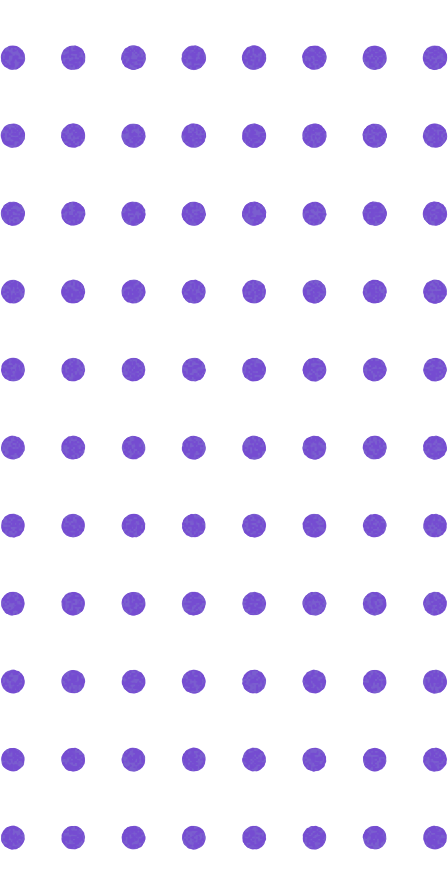
Give the GLSL for this pattern, as a WebGL 2 fragment shader.

```glsl
#version 300 es
precision highp float;
// Violet dots with a faint grain, 8 across and 11 down, on white.

uniform vec2 u_resolution;
out vec4 outColor;

float hash(vec2 p) {
  vec3 q = fract(vec3(p.xyx) * 0.1031);
  q += dot(q, q.yzx + 33.33);
  return fract((q.x + q.y) * q.z);
}

float valueNoise(vec2 p) {
  vec2 i = floor(p), f = fract(p);
  f = f * f * (3.0 - 2.0 * f);
  return mix(mix(hash(i), hash(i + vec2(1, 0)), f.x),
             mix(hash(i + vec2(0, 1)), hash(i + vec2(1, 1)), f.x), f.y);
}

void main() {
  // The canvas is 1 wide and 2 high
  vec2 pos = gl_FragCoord.xy / u_resolution * vec2(1.0, 2.0);
  float pixel = 1.0 / u_resolution.x;

  // Nearest dot of the grid
  vec2 firstDot = vec2(0.0288, 0.1303);
  vec2 spacing = vec2(0.1346, 0.1741);
  vec2 cell = clamp(round((pos - firstDot) / spacing), vec2(0.0), vec2(7.0, 10.0));
  vec2 offset = pos - firstDot - cell * spacing;

  // Slightly larger dots in the top rows, with a faintly uneven rim
  float radius = 0.0264 + 0.0008 * smoothstep(6.0, 10.0, cell.y);
  radius += 0.0004 * (hash(cell + 7.0) - 0.5);
  radius += 0.0012 * (valueNoise(pos * 190.0) - 0.5);
  float dist = length(offset) - radius;
  float coverage = 1.0 - smoothstep(-0.6 * pixel, 0.6 * pixel, dist);

  // Mottled violet ink
  float grain = valueNoise(pos * 230.0 + 31.0);
  vec3 violet = vec3(0.46, 0.30, 0.82);
  vec3 paleViolet = vec3(0.48, 0.37, 0.81);
  vec3 ink = mix(violet, paleViolet, smoothstep(0.4, 0.85, grain));

  outColor = vec4(mix(vec3(1.0), ink, coverage), 1.0);
}
```
